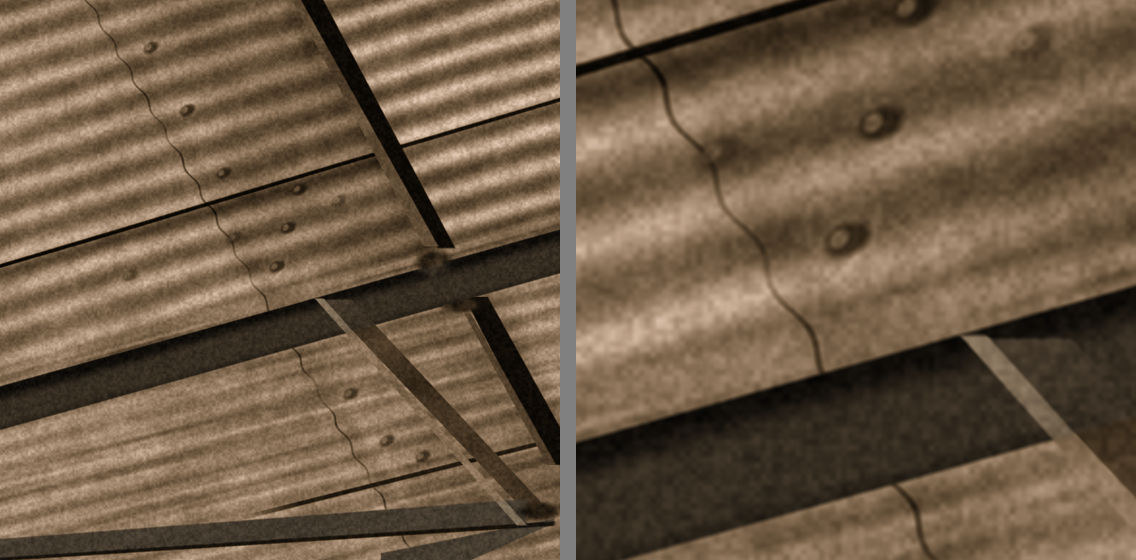
Left, the full canvas; right, a detail of the centre.
Reproduce this texture procedurally as a Shadertoy shader.

```glsl
// Weathered corrugated roofing seen from below, crossed by dark steel members.
// Two rippled sheets are shaded as a single tone, then seams, bolts and tapered
// bars are layered over them; a sepia curve turns tone into colour.

float hash(vec2 p) {
    p = fract(p * vec2(0.1031, 0.1137));
    p += dot(p, p.yx + 33.3);
    return fract((p.x + p.y) * p.x * 7.31);
}

float noise(vec2 p) {
    vec2 i = floor(p), f = fract(p);
    f = f * f * (3.0 - 2.0 * f);
    return mix(mix(hash(i), hash(i + vec2(1, 0)), f.x),
               mix(hash(i + vec2(0, 1)), hash(i + vec2(1, 1)), f.x), f.y);
}

// Soft line of half width h around d = 0
float band(float d, float h) {
    return 1.0 - smoothstep(h - 0.002, h + 0.002, abs(d));
}

// Tapered bar from a to b; the half widths are measured along x
float bar(vec2 p, vec2 a, vec2 b, float ha, float hb) {
    float t = (p.y - a.y) / (b.y - a.y);
    float ends = smoothstep(-0.005, 0.005, t) * smoothstep(1.005, 0.995, t);
    return band(p.x - mix(a.x, b.x, t), mix(ha, hb, t)) * ends;
}

// Bolt head: dark crescent around a lit knob
float bolt(float tone, vec2 p, vec2 c, float strength) {
    vec2 d = p - c;
    d.y += 0.3 * d.x;
    float dark = smoothstep(0.016, 0.007, length(d * vec2(0.9, 1.2)));
    float knob = smoothstep(0.008, 0.003, length(d + vec2(0.005, 0.002)));
    return mix(tone, 0.12 + 0.3 * knob, dark * strength);
}

vec3 sepia(float t) {
    return t * vec3(1.0, 0.72 + 0.19 * t, 0.38 + 0.47 * t);
}

void mainImage(out vec4 fragColor, in vec2 fragCoord) {
    vec2 p = fragCoord / iResolution.xy;
    p.y = 1.0 - p.y; // measure down from the top edge

    // Slanted coordinates across the upper sheet, main beam and lower sheet
    float upper = p.y + 0.298 * p.x;
    float beam = p.y + 0.28 * p.x;
    float lower = p.y + 0.25 * p.x;
    float wobble = noise(vec2(p.x * 5.0, upper * 22.0)) - 0.5;
    float lapX = p.x - 0.156 - 0.59 * p.y;
    float diagonalX = p.x - 0.547 - 0.565 * p.y;
    float rightPanel = smoothstep(-0.01, 0.01, diagonalX);

    // Upper corrugation: broad ridges, deepest on the right
    float wave = cos(6.2832 * (upper - 0.583) / 0.06 + 0.7 * wobble);
    float contrast = 0.145 + 0.06 * rightPanel + 0.05 * wobble;
    float tone = 0.535 + contrast * (wave + 0.15 * wave * wave);
    float shade = smoothstep(-0.04, 0.18, lapX) * (1.0 - rightPanel);
    tone *= 1.0 - 0.2 * shade;
    tone -= 0.08 * smoothstep(-0.09, -0.015, diagonalX) * (1.0 - rightPanel);

    // Flat, streaked flashing above the beam
    float streak = noise(vec2(p.x * 4.0, beam * 160.0));
    tone = mix(tone, 0.36 + 0.25 * streak, smoothstep(0.652, 0.664, beam));

    // Lower corrugation: shallow ripples with fine streaks
    float fine = noise(vec2(p.x * 4.0, lower * 130.0)) - 0.5;
    float ripple = sin(6.2832 * lower / 0.043 + 2.0 * wobble);
    float lowTone = 0.56 + 0.065 * ripple + 0.16 * fine;
    lowTone -= 0.08 * smoothstep(0.0, 0.25, lapX);
    lowTone += 0.1 * smoothstep(0.88, 0.94, p.x - 0.5 * (p.y - 0.55));
    float below = smoothstep(0.74, 0.75, beam);
    tone = mix(tone, lowTone, below);

    // Stains, then the sheet lap running through both roofs
    tone += 0.1 * (noise(p * 9.0) - 0.5) + 0.08 * (noise(p * 38.0) - 0.5);
    float lapWear = 0.25 + 0.6 * noise(p * vec2(12.0, 28.0));
    tone *= 1.0 - 0.65 * lapWear * band(lapX + 0.004 * wave, 0.002);
    tone -= 0.05 * smoothstep(0.03, 0.0, abs(lapX - 0.015));

    // Horizontal sheet seams
    float seam = band(upper - 0.475 - 0.003 * wobble, 0.0035);
    tone = mix(tone, 0.07, seam * (1.0 - below));
    tone -= 0.12 * smoothstep(0.022, 0.0, abs(upper - 0.489)) * (1.0 - rightPanel);
    tone = mix(tone, 0.12, band(lower - 1.033, 0.004) * smoothstep(0.4, 0.55, p.x));

    // Bolt rows, including fainter scattered heads
    for (int i = 0; i < 3; i++) {
        float k = float(i);
        tone = bolt(tone, p, vec2(0.27, 0.085) + k * vec2(0.065, 0.112), 0.75);
        tone = bolt(tone, p, vec2(0.535, 0.338) + k * vec2(-0.02, 0.069), 0.85);
        tone = bolt(tone, p, vec2(0.627, 0.703) + k * vec2(0.096, 0.07) * vec2(0.67, 1.6 - 0.4 * k), 0.7);
        tone = bolt(tone, p, vec2(0.232, 0.492) + k * vec2(0.187, -0.067), 0.4);
    }

    // Lower part of the dark diagonal
    tone = mix(tone, 0.06, bar(p, vec2(0.85, 0.53), vec2(1.01, 0.83), 0.021, 0.027));
    tone = mix(tone, 0.31, bar(p, vec2(0.835, 0.56), vec2(0.985, 0.83), 0.006, 0.008));

    // Grey strut and wedge along the bottom, with a dark underside
    float strut = bar(p.yx, vec2(0.982, -0.02), vec2(0.913, 0.94), 0.018, 0.022);
    float wedge = bar(p.yx, vec2(1.03, 0.68), vec2(0.93, 0.99), 0.042, 0.004);
    float steel = max(strut, wedge);
    tone = mix(tone, 0.28 + 0.06 * fine, steel);
    tone = mix(tone, 0.09, bar(p.yx, vec2(1.0, -0.02), vec2(0.935, 0.99), 0.003, 0.004));

    // Main beam: black upper lip fading into a dull face
    float face = band(beam - 0.729, 0.039);
    float faceTone = mix(0.06, 0.215, smoothstep(0.698, 0.722, beam + 0.006 * wobble));
    tone = mix(tone, faceTone - 0.06 * smoothstep(0.755, 0.768, beam), face);
    steel = max(steel, face * 0.7);

    // Upper diagonal and its rusty ledge
    tone = mix(tone, 0.05, bar(p, vec2(0.547, -0.01), vec2(0.797, 0.443), 0.025, 0.016));
    tone = mix(tone, 0.34 + 0.2 * wobble, bar(p, vec2(0.524, -0.01), vec2(0.77, 0.44), 0.008, 0.013));

    // Brace with a lit left flange
    float brace = bar(p, vec2(0.602, 0.535), vec2(0.952, 0.905), 0.026, 0.022);
    tone = mix(tone, 0.25 + 0.12 * wobble, brace);
    tone = mix(tone, 0.5 + 0.15 * wobble, bar(p, vec2(0.57, 0.533), vec2(0.932, 0.938), 0.008, 0.009));

    // Dark joints where members meet
    float joint = min(length((p - vec2(0.775, 0.47)) * vec2(0.8, 1.1)),
                      length((p - vec2(0.96, 0.913)) * vec2(0.7, 1.6)));
    joint = min(joint, length((p - vec2(0.82, 0.545)) * vec2(0.8, 2.0)));
    tone = mix(tone, 0.1 + 0.16 * noise(p * 70.0), smoothstep(0.034, 0.016, joint));

    // Grain and final colour
    float grain = noise(p * 290.0) + noise(p.yx * 170.0 + 9.0) - 1.0;
    tone = clamp(tone + grain * (0.04 + 0.1 * tone), 0.03, 0.88);
    vec3 colour = mix(sepia(tone), tone * vec3(0.95, 0.86, 0.72), steel * 0.7);
    fragColor = vec4(colour, 1.0);
}
```
